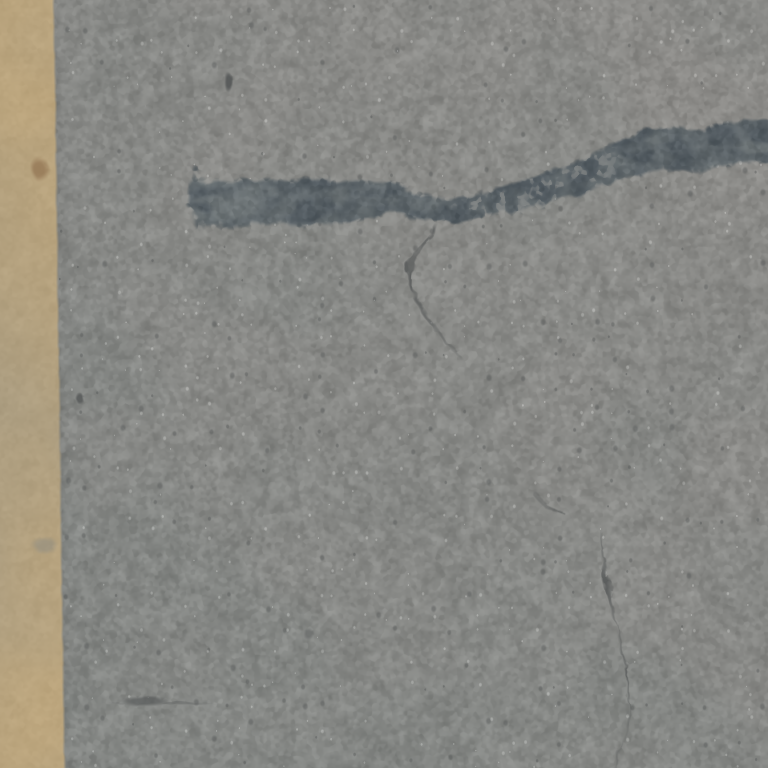
Give the GLSL for this texture, as a Shadertoy shader.

```glsl
// Weathered grey plaster beside an ochre strip, with a slate brush stroke and
// fine cracks. Smooth cellular noise gives grain, mottling and ragged outlines;
// the stroke and cracks are curves built from smooth steps and bells.

#define PLASTER_WARM vec3(0.555, 0.550, 0.538)
#define PLASTER_COOL vec3(0.510, 0.522, 0.512)
#define STRIP_OCHRE  vec3(0.735, 0.647, 0.490)
#define STRIP_GREY   vec3(0.670, 0.615, 0.505)
#define PAINT_DARK   vec3(0.310, 0.345, 0.370)
#define PAINT_LIGHT  vec3(0.410, 0.440, 0.450)
#define CRACK_COLOR  vec3(0.335, 0.345, 0.345)
#define GRAIN_FREQ   190.0
#define GRAIN_AMOUNT 0.105
#define MOTTLE_AMOUNT 0.035

vec3 hash3(vec2 p) {
    vec3 q = fract(vec3(p.xyx) * vec3(0.1031, 0.1030, 0.0973));
    q += dot(q, q.yxz + 33.33);
    return fract((q.xxy + q.yzz) * q.zyx);
}

// Cell values blended by distance, centred on zero
float cellNoise(vec2 p) {
    vec2 cell = floor(p), f = p - cell;
    float sum = 0.0, weight = 0.0;
    for (int j = -1; j <= 1; j++)
    for (int i = -1; i <= 1; i++) {
        vec2 o = vec2(i, j);
        vec3 h = hash3(cell + o + 57.0);
        vec2 d = o + h.xy - f;
        float w = exp(-5.0 * dot(d, d));
        sum += w * h.z;
        weight += w;
    }
    return sum / weight - 0.5;
}

float bell(float x, float width) { return exp(-x * x / (width * width)); }

float band(float x, float lo, float hi, float soft) {
    return smoothstep(lo - soft, lo + soft, x) * (1.0 - smoothstep(hi - soft, hi + soft, x));
}

// Soft elliptical mark
float spot(vec2 p, vec2 center, vec2 radius) {
    return 1.0 - smoothstep(0.45, 1.15, length((p - center) / radius));
}

float segment(vec2 p, vec2 a, vec2 b) {
    vec2 ab = b - a;
    return length(p - a - ab * clamp(dot(p - a, ab) / dot(ab, ab), 0.0, 1.0));
}

float lineMask(float dist, float width, float aa) {
    return 1.0 - smoothstep(width - aa, width + aa, abs(dist));
}

// Sparse flecks, one candidate per grid cell
float flecks(vec2 p, float freq, float density) {
    vec2 q = p * freq, cell = floor(q);
    vec3 h = hash3(cell + freq);
    float r = mix(0.05, 0.14, h.x);
    float d = length((q - cell - mix(vec2(0.25), vec2(0.75), h.xy)) * vec2(1.0, 0.8));
    return step(1.0 - density, h.z) * (1.0 - smoothstep(r * 0.4, r * 1.5, d));
}

// Signed distance to the stroke, roughly: a winding band and a blunt left end
float strokeDistance(vec2 p) {
    float mid = 0.736 + 0.079 * smoothstep(0.62, 0.92, p.x) - 0.009 * bell(p.x - 0.586, 0.04)
              + 0.007 * bell(p.x - 0.495, 0.03) - 0.012 * bell(p.x - 0.915, 0.025);
    float halfWidth = mix(0.030, 0.0155, smoothstep(0.43, 0.56, p.x))
                    + 0.013 * smoothstep(0.60, 0.87, p.x);
    float body = max(abs(p.y - mid) - halfWidth, 0.262 - p.x);
    float tip = (length((p - vec2(0.262, 0.740)) / vec2(0.017, 0.037)) - 1.0) * 0.017;
    return min(body, tip);
}

void mainImage(out vec4 fragColor, in vec2 fragCoord) {
    vec2 p = fragCoord / iResolution.xy;
    float aa = 1.2 / iResolution.y;
    float fine = cellNoise(p * GRAIN_FREQ);
    float grain = 0.65 * fine + 0.5 * cellNoise(p * GRAIN_FREQ * 0.5 + 11.0);
    float mid = cellNoise(p * 62.0), broad = cellNoise(p * 9.0);
    float rough = 0.007 * mid + 0.004 * grain;

    // Plaster: warm at upper right, cooler toward the left
    float warmth = clamp(0.44 + 0.3 * (p.x - 0.5) + 0.4 * (p.y - 0.5) + 0.4 * broad, 0.0, 1.0);
    vec3 color = mix(PLASTER_COOL, PLASTER_WARM, warmth);
    color += GRAIN_AMOUNT * grain + MOTTLE_AMOUNT * mid;
    color = mix(color, CRACK_COLOR, 0.45 * flecks(p, 42.0, 0.13));
    color += 0.11 * flecks(p + 0.37, 68.0, 0.12);

    // Brush stroke with dry, paler patches
    float stroke = 1.0 - smoothstep(-0.0025 - aa, 0.0015 + aa, strokeDistance(p) + 1.4 * rough);
    float dry = 0.36 + 0.9 * mid + 0.8 * cellNoise(p * vec2(28.0, 90.0))
              + 0.28 * (1.0 - smoothstep(0.27, 0.42, p.x));
    vec3 paint = mix(PAINT_DARK, PAINT_LIGHT, clamp(dry, 0.0, 1.0)) + 0.10 * grain;
    float scuff = band(p.x, 0.59, 0.80, 0.03) * smoothstep(0.08, 0.28, grain + 0.3 * mid);
    color = mix(color, paint, stroke * (0.94 - 0.5 * scuff));

    // Cracks: one below the stroke, one at lower right, and a short hook
    float bend = 0.534 + 0.036 * smoothstep(0.655, 0.712, p.y)
               + 0.071 * pow(clamp((0.628 - p.y) / 0.099, 0.0, 1.0), 1.3);
    float crack = lineMask((p.x - bend + rough) * 0.8, 0.0018 + 0.0022 * bell(p.y - 0.655, 0.018), aa)
                * band(p.y, 0.535, 0.705, 0.008) * mix(0.35, 0.85, smoothstep(0.55, 0.62, p.y));
    float fall = 0.785 + 0.035 * (1.0 - smoothstep(0.08, 0.30, p.y))
               - 0.018 * (1.0 - smoothstep(0.0, 0.08, p.y));
    float strength = 0.4 + 0.5 * bell(p.y - 0.24, 0.025) + 0.4 * bell(p.y - 0.125, 0.022);
    crack = max(crack, lineMask(p.x - fall + rough, 0.0012 + 0.002 * bell(p.y - 0.24, 0.025), aa)
                * band(p.y, 0.0, 0.305, 0.012) * strength);
    float hook = min(segment(p, vec2(0.697, 0.356), vec2(0.712, 0.340)),
                     segment(p, vec2(0.712, 0.340), vec2(0.735, 0.331)));
    crack = max(crack, 0.6 * lineMask(hook + 0.4 * rough, 0.0020, aa));
    color = mix(color, CRACK_COLOR, crack * clamp(0.85 + mid, 0.0, 1.0));

    // Stains
    vec2 q = p + rough * 0.5;
    float stain = max(0.9 * spot(q, vec2(0.297, 0.893), vec2(0.006, 0.013)),
                      0.8 * spot(q, vec2(0.104, 0.481), vec2(0.006, 0.008)));
    stain = max(stain, 0.65 * spot(q, vec2(0.189, 0.087), vec2(0.032, 0.007)));
    stain = max(stain, 0.35 * spot(q, vec2(0.210, 0.085), vec2(0.070, 0.0025)));
    stain = max(stain, 0.40 * spot(q, vec2(0.402, 0.175), vec2(0.007)));
    color = mix(color, CRACK_COLOR, stain);

    // Ochre strip with a slightly slanted edge and a thin shadow
    float edge = p.x - mix(0.084, 0.070, p.y) + 0.25 * rough;
    color -= 0.035 * exp(-max(edge, 0.0) / 0.008);
    float fade = clamp(0.75 * bell(p.y - 0.42, 0.22) + 0.6 * broad + 0.25 * (0.08 - p.x) / 0.08, 0.0, 1.0);
    vec3 strip = mix(STRIP_OCHRE, STRIP_GREY, fade) + 0.035 * grain + 0.02 * mid;
    strip = mix(strip, vec3(0.55, 0.43, 0.30), 0.65 * spot(q, vec2(0.052, 0.781), vec2(0.013, 0.016)));
    strip = mix(strip, PLASTER_COOL, 0.40 * spot(q, vec2(0.058, 0.290), vec2(0.018, 0.012)));
    color = mix(strip, color, smoothstep(-0.001 - aa, 0.001 + aa, edge));

    fragColor = vec4(clamp(color, 0.0, 1.0), 1.0);
}
```
